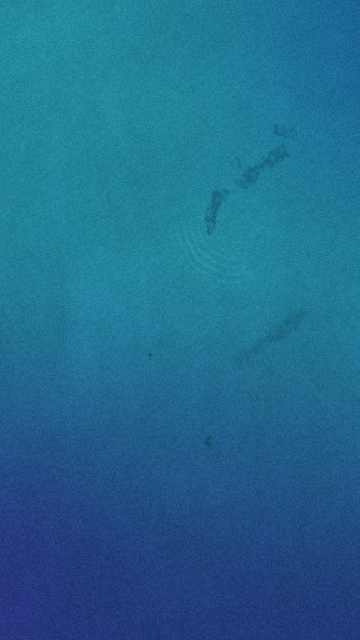
Reproduce this background procedurally as a Shadertoy shader.

```glsl
// Worn teal-to-indigo painted wall with soft light, chipped patches, scratches and grain.

// Colours
const vec3 INDIGO = vec3(0.130, 0.215, 0.470);
const vec3 TEAL = vec3(0.128, 0.510, 0.600);
const vec3 SKY_BLUE = vec3(0.100, 0.385, 0.590);
const vec3 VIOLET = vec3(0.170, 0.195, 0.520);
const vec3 SEA_GLOW = vec3(0.155, 0.580, 0.635);
const vec3 STREAK = vec3(0.200, 0.630, 0.690);
const vec3 CHIP = vec3(0.085, 0.375, 0.490);

// Layout, in units of the canvas height
const float ASPECT = 0.5625;
const vec2 SWIRL_CENTRE = vec2(0.378, 0.660);
const float SWIRL_RADIUS = 0.088;
const float SWIRL_WIDTH = 0.024;

// Texture strengths
const float MOTTLE = 0.036;
const float FIBRE = 0.022;
const float GRAIN = 0.055;
const float GRAIN_CELLS = 512.0;
const int SCRATCHES = 18;

float hash(vec2 p) {
    vec3 q = fract(vec3(p.xyx) * 0.1031);
    q += dot(q, q.yzx + 33.33);
    return fract((q.x + q.y) * q.z);
}

// Distance to the nearest scattered point
float cellular(vec2 p) {
    float nearest = 2.0;
    for (int i = 0; i < 9; i++) {
        vec2 c = floor(p) + vec2(i % 3 - 1, i / 3 - 1);
        nearest = min(nearest, length(c + vec2(hash(c), hash(c + 57.0)) - p));
    }
    return nearest;
}

// Layered, rotated and warped sines, about -1 to 1
float waves(vec2 p) {
    float sum = 0.0, amp = 0.5;
    for (int i = 0; i < 5; i++) {
        p = mat2(0.8, -0.6, 0.6, 0.8) * p * 1.7 + 1.3;
        p += 0.6 * sin(p.yx * 0.9);
        sum += amp * sin(p.x) * sin(p.y);
        amp *= 0.65;
    }
    return sum;
}

float glow(vec2 p, vec2 centre, vec2 size) {
    vec2 d = (p - centre) / size;
    return exp(-dot(d, d));
}

float segment(vec2 p, vec2 a, vec2 b) {
    vec2 ab = b - a;
    return length(p - a - ab * clamp(dot(p - a, ab) / dot(ab, ab), 0.0, 1.0));
}

vec3 wallColour(vec2 p) {
    float height = p.y + 0.10 * (p.x - 0.28) * smoothstep(0.85, 0.4, p.y);
    vec3 col = mix(INDIGO, TEAL, smoothstep(-0.06, 0.68, height));
    col = mix(col, SKY_BLUE, 0.90 * glow(p, vec2(0.60, 0.98), vec2(0.20, 0.30)));
    col = mix(col, VIOLET, 0.50 * glow(p, vec2(0.0, 0.11), vec2(0.14, 0.18)));
    col = mix(col, SEA_GLOW, 0.50 * glow(p, vec2(0.06, 0.97), vec2(0.12, 0.10)));
    col = mix(col, SEA_GLOW, 0.30 * glow(p, vec2(0.0, 0.77), vec2(0.10, 0.12)));
    col = mix(col, SEA_GLOW, 0.30 * glow(p, vec2(0.22, 0.83), vec2(0.13, 0.06)));
    col = mix(col, SEA_GLOW, 0.30 * glow(p, vec2(0.33, 0.62), vec2(0.16, 0.10)));
    // Pale area with a soft left rim
    float rim = smoothstep(0.095, 0.125, p.x + 0.012 * waves(p * 12.0));
    return col + vec3(0.012, 0.034, 0.040) * rim * glow(p, vec2(0.14, 0.48), vec2(0.16, 0.10));
}

// Dark flaked paint, stains and spots
float chips(vec2 p) {
    vec2 q = p + 0.011 * vec2(waves(p * 45.0), waves(p * 45.0 + 9.0));
    float d = segment(q, vec2(0.380, 0.718), vec2(0.440, 0.762)) - 0.010;
    d = min(d, segment(q, vec2(0.432, 0.794), vec2(0.452, 0.790)) - 0.009);
    d = min(d, segment(q, vec2(0.340, 0.695), vec2(0.328, 0.642)) - 0.011);
    float flakes = smoothstep(0.0015, -0.0015, d);
    flakes *= 0.45 + 0.55 * smoothstep(0.35, 0.55, cellular(p * 95.0));
    float spots = glow(q, vec2(0.237, 0.448), vec2(0.005, 0.004));
    spots += glow(q, vec2(0.328, 0.308), vec2(0.006, 0.005));
    spots += glow(q, vec2(0.367, 0.741), vec2(0.004, 0.006));
    float smear = segment(q, vec2(0.380, 0.440), vec2(0.475, 0.512));
    return min(1.0, 0.75 * flakes + 0.9 * spots + 0.36 * smoothstep(0.016, 0.0, smear));
}

// Pale brushed arcs below the flakes
float swirl(vec2 p) {
    vec2 d = p - SWIRL_CENTRE;
    float r = length(d) + 0.006 * waves(p * 9.0);
    float band = exp(-pow((r - SWIRL_RADIUS) / SWIRL_WIDTH, 2.0));
    float sector = smoothstep(0.60, 0.95, dot(normalize(d + 1e-5), vec2(-0.60, -0.80)));
    return band * sector * smoothstep(0.0, 0.8, sin(r * 560.0) + 0.7 * waves(p * 24.0));
}

// Thin slanted lines scattered over the right side
float scratches(vec2 p) {
    float sum = 0.0;
    for (int i = 0; i < SCRATCHES; i++) {
        float k = float(i);
        vec2 a = vec2(0.25 + 0.30 * hash(vec2(k, 3.0)), 0.35 + 0.45 * hash(vec2(k, 8.0)));
        vec2 b = a + (0.02 + 0.05 * hash(vec2(k, 5.0))) * vec2(0.8, -0.3 - 0.6 * hash(vec2(k, 6.0)));
        sum += smoothstep(0.0018, 0.0, segment(p, a, b));
    }
    return min(sum, 1.0);
}

void mainImage(out vec4 fragColor, in vec2 fragCoord) {
    vec2 p = fragCoord / iResolution.xy * vec2(ASPECT, 1.0);
    float mottle = waves(p * 9.0) + 0.5 * waves(p * 31.0 + 4.0);
    float fibre = waves(mat2(0.8, -0.6, 0.6, 0.8) * p * vec2(45.0, 160.0));
    vec3 col = wallColour(p) * (1.0 + MOTTLE * mottle + FIBRE * fibre);
    col = mix(col, CHIP * (0.6 + 0.5 * p.y), 0.85 * chips(p));
    col = mix(col, STREAK, 0.45 * swirl(p) + 0.16 * scratches(p));
    col += GRAIN * (hash(floor(p * GRAIN_CELLS)) - 0.5);
    fragColor = vec4(clamp(col, 0.0, 1.0), 1.0);
}
```
